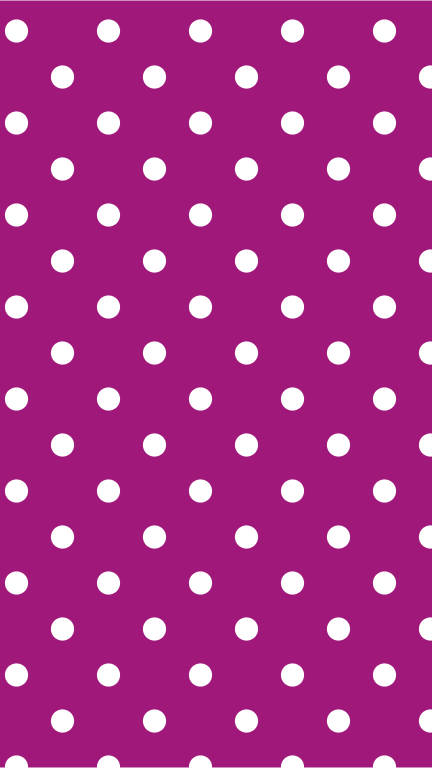
Give the GLSL for this pattern, as a Shadertoy shader.

```glsl
// White polka dots in staggered rows on a magenta ground, with hairline pale edges at top and bottom.

const vec3 GROUND = vec3(0.627, 0.094, 0.478);
const vec3 DOT = vec3(1.0);

// Lengths are fractions of the canvas width
const float PERIOD = 0.21296;                  // spacing of dots within a row
const float RADIUS = 0.0268;
const vec2 FIRST_DOT = vec2(0.0382, 0.0718);   // from the top left corner
const float EDGE_LINE = 0.0012;                // pale line at top and bottom

// Distance to the nearest dot of a square grid with a dot at the origin
float dotGrid(vec2 p) {
    vec2 cell = (fract(p / PERIOD + 0.5) - 0.5) * PERIOD;
    return length(cell) - RADIUS;
}

// Coverage of a shape from its signed distance, one pixel soft
float coverage(float dist, float pixel) {
    return clamp(0.5 - dist / pixel, 0.0, 1.0);
}

void mainImage(out vec4 fragColor, in vec2 fragCoord) {
    float pixel = 1.0 / iResolution.x;
    float height = iResolution.y * pixel;
    vec2 p = vec2(fragCoord.x, iResolution.y - fragCoord.y) * pixel;

    // Two grids, the second shifted by half a period both ways
    vec2 q = p - FIRST_DOT;
    float dots = min(dotGrid(q), dotGrid(q - 0.5 * PERIOD));

    // Hairlines along the horizontal borders
    float border = min(p.y, height - p.y) - EDGE_LINE;

    float white = max(coverage(dots, pixel), coverage(border, pixel));
    fragColor = vec4(mix(GROUND, DOT, white), 1.0);
}
```
